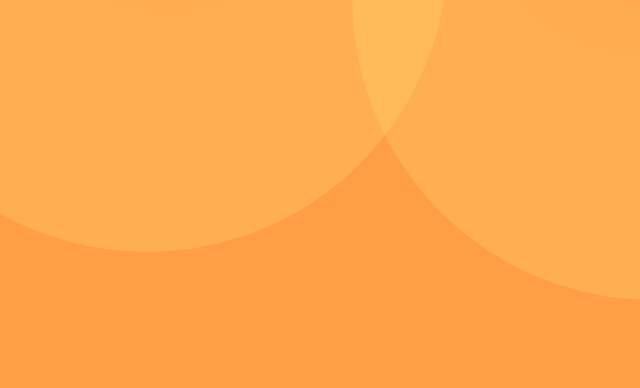
Give the GLSL for this background, as a WebGL 2 fragment shader.

```glsl
#version 300 es
precision highp float;
// Two large translucent discs hang from the top edge over a flat orange field.
// Each is blended in turn, so their overlap is lighter, and each fades
// faintly toward an inner circle. Lengths are in canvas heights.

uniform vec2 u_resolution;
out vec4 outColor;

// Smooth-edged coverage of a disc.
float disc(vec2 p, vec2 center, float radius) {
    float halfPixel = 0.6 / u_resolution.y;
    return 1.0 - smoothstep(-halfPixel, halfPixel, length(p - center) - radius);
}

// Opacity of a disc, thinning with depth inside its inner circle.
float veil(vec2 p, vec2 center, vec2 innerCenter, float innerRadius) {
    float depth = clamp((innerRadius - length(p - innerCenter)) / 0.18, 0.0, 1.0);
    return disc(p, center, 0.776) * (0.25 - 0.06 * depth);
}

void main() {
    vec2 p = gl_FragCoord.xy / u_resolution.y;
    vec3 orange = vec3(1.0, 0.62, 0.27);
    vec3 paleGold = vec3(1.0, 0.87, 0.46);

    // Left disc, then right disc
    vec3 color = mix(orange, paleGold, veil(p, vec2(0.379, 1.127), vec2(0.437, 1.396), 0.46));
    color = mix(color, paleGold, veil(p, vec2(1.684, 1.003), vec2(1.688, 1.346), 0.527));

    outColor = vec4(color, 1.0);
}
```
